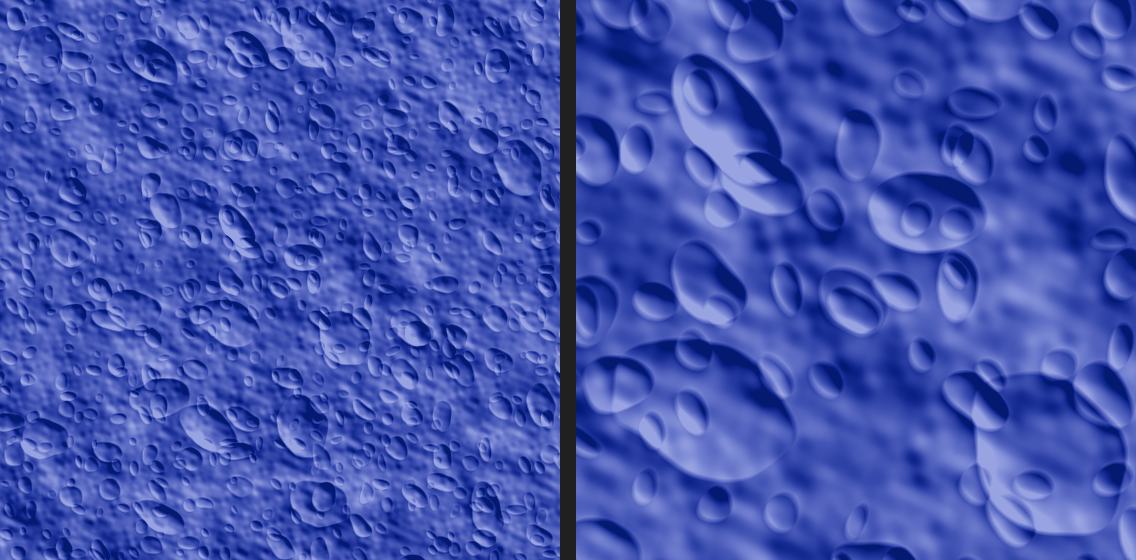
Left, the full canvas; right, a detail of the centre.
Write a Shadertoy shader that draws this texture.

```glsl
// A blue cratered surface seen from above, lit from the upper right.
// Three sizes of jittered elliptic craters and rough ground form a height
// field; its slope along the light direction picks the shade of blue.

const vec3 DARK_BLUE = vec3(0.01, 0.10, 0.44);
const vec3 BLUE_SPAN = vec3(0.49, 0.45, 0.40);
const vec2 LIGHT_DIR = vec2(0.66, 0.75);

float hash(vec2 p) {
    return fract(sin(dot(p, vec2(127.1, 311.7))) * 43758.5453);
}

mat2 rotation(float angle) {
    float c = cos(angle), s = sin(angle);
    return mat2(c, s, -s, c);
}

float valueNoise(vec2 p) {
    vec2 cell = floor(p), f = fract(p);
    f = f * f * (3.0 - 2.0 * f);
    float low = mix(hash(cell), hash(cell + vec2(1, 0)), f.x);
    float high = mix(hash(cell + vec2(0, 1)), hash(cell + vec2(1, 1)), f.x);
    return mix(low, high, f.y);
}

// Rough ground: every octave has the same steepness
float groundHeight(vec2 p, float frequency, float steepness) {
    float height = 0.0;
    for (int i = 0; i < 4; i++) {
        p = rotation(0.9) * p + 3.7;
        height += valueNoise(p * frequency) * steepness / frequency;
        frequency *= 2.0;
    }
    return height;
}

// Bowl inside radius 1, raised rim that falls off outside
float craterProfile(float r, float depth, float rim) {
    float bowl = mix(-depth, rim, pow(min(r, 1.0), 2.6));
    return r < 1.0 ? bowl : rim * exp(-5.0 * (r - 1.0));
}

// One grid of craters, at most one to a cell
float craterLayer(vec2 p, float cells, float share, float seed) {
    vec2 q = p * cells;
    vec2 home = floor(q);
    float height = 0.0;
    for (int y = -1; y <= 1; y++) {
        for (int x = -1; x <= 1; x++) {
            vec2 cell = home + vec2(x, y);
            vec2 id = cell + seed;
            if (hash(id) > share) continue;
            vec2 jitter = vec2(hash(id + 17.3), hash(id + 41.9));
            vec2 offset = q - cell - mix(vec2(0.2), vec2(0.8), jitter);
            float radius = mix(0.16, 0.31, hash(id + 63.1));
            float stretch = sqrt(mix(1.0, 2.0, hash(id + 85.7)));
            float angle = 0.8 + 1.8 * (hash(id + 29.5) - 0.5);
            offset = rotation(angle) * offset * vec2(1.0 / stretch, stretch);
            float depth = mix(0.18, 0.34, hash(id + 52.3));
            height += radius * craterProfile(length(offset) / radius, depth, 0.07);
        }
    }
    return height / cells;
}

float surfaceHeight(vec2 p) {
    // Bend the plane a little so that the rims are uneven
    vec2 bend = vec2(valueNoise(p * 32.0), valueNoise(p * 32.0 + 57.0)) - 0.5;
    vec2 q = p + 0.011 * bend;
    return groundHeight(p, 12.0, 0.32)
         + craterLayer(q, 6.0, 0.72, 11.0)
         + craterLayer(q + 0.31, 13.0, 0.8, 137.0)
         + craterLayer(q + 0.73, 25.0, 0.65, 271.0);
}

vec3 blueShade(float tone) {
    return DARK_BLUE + BLUE_SPAN * vec3(tone, tone, pow(tone, 0.6));
}

void mainImage(out vec4 fragColor, in vec2 fragCoord) {
    vec2 p = fragCoord / min(iResolution.x, iResolution.y);

    // Slope toward the light, over a short span for soft edges
    vec2 halfSpan = 0.002 * LIGHT_DIR;
    float slope = (surfaceHeight(p + halfSpan) - surfaceHeight(p - halfSpan)) / 0.004;

    // Walls rising toward the light are dark, the opposite ones bright
    float patches = 0.14 * (valueNoise(p * 6.0) - 0.5);
    float tone = clamp(0.52 + patches - 0.85 * slope, 0.0, 1.2);
    fragColor = vec4(blueShade(tone), 1.0);
}
```
